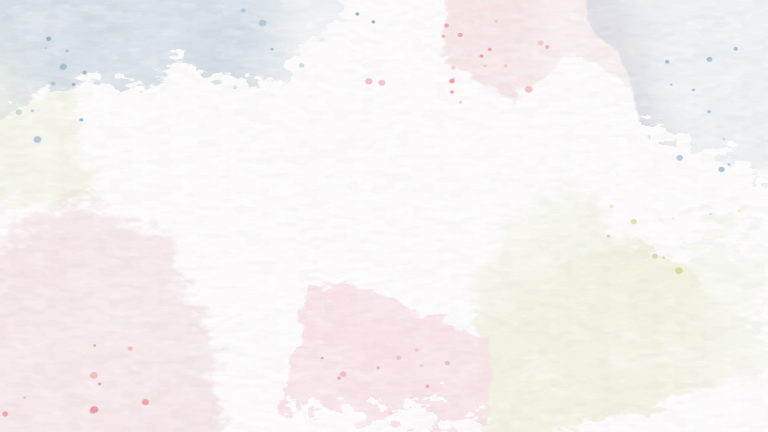
A Shadertoy shader for this background:

```glsl
// Pastel watercolour washes with ragged edges and paint splatter around white paper.

float hash(vec2 p) {
    return fract(sin(dot(p, vec2(127.1, 311.7))) * 43758.5453);
}

float noise(vec2 p) {
    vec2 i = floor(p), f = fract(p);
    f = f * f * (3.0 - 2.0 * f);
    return mix(mix(hash(i), hash(i + vec2(1, 0)), f.x),
               mix(hash(i + vec2(0, 1)), hash(i + vec2(1, 1)), f.x), f.y);
}

float fbm(vec2 p) {
    float sum = 0.0, amp = 0.53;
    for (int i = 0; i < 4; i++) {
        sum += amp * noise(p);
        p = p * 2.03 + 17.3;
        amp *= 0.5;
    }
    return sum;
}

// Signed distance to the line a-b, positive on its left side
float edge(vec2 p, vec2 a, vec2 b) {
    vec2 t = normalize(b - a), q = p - a;
    return t.x * q.y - t.y * q.x;
}

// Lays pigment where d > 0, with a wandering outline, dry-brush flecks and a soft rim
vec3 wash(vec3 base, vec3 pigment, float d, vec2 p, float ragged, float soft) {
    d += (fbm(p * 1.5) - 0.5) * 0.35 + (fbm(p * vec2(4, 7)) - 0.5) * ragged;
    float density = 0.9 + 0.4 * (fbm(p * vec2(0.9, 1.4) + 40.0) - 0.5);
    density -= 0.14 * smoothstep(0.53, 0.65, fbm(p * vec2(2.5, 6) + 23.0));
    return mix(base, pigment, smoothstep(-soft, soft, d) * density);
}

// Random droplets around a centre
vec3 splatter(vec3 base, vec3 ink, vec2 p, vec2 centre, vec2 spread, int count) {
    for (int i = 0; i < count; i++) {
        vec2 seed = centre + float(i) * 1.37;
        vec2 pos = centre + spread * (2.0 * vec2(hash(seed), hash(seed + 5.1)) - 1.0);
        float size = hash(seed + 9.7);
        float radius = 0.025 + 0.05 * size * size;
        float d = length((p - pos) * vec2(0.9, 1.05)) - radius;
        base = mix(base, ink, smoothstep(0.018, -0.018, d) * (0.3 + 0.6 * hash(seed + 3.3)));
    }
    return base;
}

void mainImage(out vec4 fragColor, in vec2 fragCoord) {
    vec2 p = fragCoord / iResolution.y * 9.0; // canvas is 16 by 9 units
    vec3 col = vec3(0.988, 0.982, 0.986);

    // Yellow, left
    float d = min(edge(p, vec2(1.9, 5.0), vec2(1.5, 7.3)), edge(p, vec2(1.5, 7.4), vec2(0, 6.7)));
    col = wash(col, vec3(0.955, 0.957, 0.91), min(d, p.y - 4.7), p, 0.8, 0.22);

    // Blue, top left
    float dip = 0.5 * exp(-5.0 * (p.x - 3.8) * (p.x - 3.8));
    d = max(edge(p, vec2(0, 6.6), vec2(1.56, 7.33)), p.y - 7.3 - dip);
    d = min(d, edge(p, vec2(5.8, 7.2), vec2(7.1, 9)));
    vec3 blue = mix(vec3(0.835, 0.868, 0.898), vec3(0.935, 0.945, 0.955), smoothstep(5.0, 6.5, p.x));
    blue = mix(blue, vec3(0.89, 0.905, 0.89), smoothstep(1.8, 0.0, p.x + 0.8 * (p.y - 6.8)));
    col = wash(col, blue, d, p, 0.8, 0.05);

    // Coral, top
    d = max(edge(p, vec2(10.7, 7.0), vec2(12, 7.95)), edge(p, vec2(12, 7.95), vec2(13.4, 7)));
    d = min(d, edge(p, vec2(9.4, 7.6), vec2(10.7, 7.0)));
    d = min(d, min(p.x - 9.28, 13.5 - p.x));
    vec3 coral = mix(vec3(0.96, 0.895, 0.893), vec3(0.97, 0.935, 0.93), smoothstep(10.7, 11.9, p.x));
    col = wash(col, coral, d, p, 0.4, 0.06);

    // Blue, top right, lavender along its left side
    d = min(edge(p, vec2(12.2, 8.5), vec2(12.95, 7.95)), p.x - 12.15);
    d = max(d, edge(p, vec2(12.95, 7.95), vec2(13.5, 6.1)));
    float foot = edge(p, vec2(13.4, 6.5), vec2(16, 5.4)) + (fbm(p * vec2(4, 7) + 8.0) - 0.5) * 1.5;
    blue = mix(vec3(0.87, 0.875, 0.9), vec3(0.925, 0.938, 0.952), smoothstep(12.8, 13.9, p.x + 0.3 * (p.y - 8.0)));
    col = wash(col, blue, min(d, foot), p, 0.06, 0.04);

    // Rose, left
    d = min(edge(p, vec2(1.67, 5.05), vec2(0, 3.9)), edge(p, vec2(3.4, 4.1), vec2(1.6, 4.95)));
    d = min(d, min(edge(p, vec2(4.6, 1.5), vec2(3.4, 4.1)), 4.55 - p.x));
    col = wash(col, vec3(0.962, 0.907, 0.91), d, p, 0.9, 0.22);

    // Green, bottom right, with a faint speckled fringe
    d = 1.1 - length((p - vec2(15.1, 2.9)) * vec2(1.0, 0.8));
    col = wash(col, vec3(0.968, 0.968, 0.945), d, p, 2.2, 0.05);
    d = max(edge(p, vec2(12.9, 4.1), vec2(12.1, 5.2)), edge(p, vec2(14.2, 3.6), vec2(12.9, 4.1)));
    d = min(d, min(edge(p, vec2(16, 1.8), vec2(14.2, 3.6)), 5.2 - p.y));
    d = min(d, min(edge(p, vec2(11.5, 5.15), vec2(10.6, 4.4)), edge(p, vec2(10.6, 4.5), vec2(9.9, 3))));
    d = min(d, min(edge(p, vec2(9.85, 3), vec2(10.15, 0)), edge(p, vec2(12.4, 0.25), vec2(16, 1.2))));
    float fade = max(smoothstep(2.6, 4.6, p.y - 0.5 * (p.x - 11.5)), smoothstep(13.8, 16.0, p.x));
    vec3 green = mix(vec3(0.942, 0.946, 0.88), vec3(0.964, 0.965, 0.935), fade);
    col = wash(col, green, d, p, 0.6, mix(0.06, 0.25, fade));

    // Pink, bottom centre
    d = min(edge(p, vec2(9.9, 2.0), vec2(7.2, 3.2)), min(3.1 - p.y, 10.15 - p.x));
    d = min(d, edge(p, vec2(6.4, 3.0), vec2(5.75, 0.3)));
    float hem = p.y - 0.4 + (fbm(p * vec2(4, 6) + 3.0) - 0.5) * 2.0;
    col = wash(col, vec3(0.97, 0.892, 0.908), min(d, hem), p, 0.3, 0.04);

    // Paper grain in short horizontal strokes
    vec2 weave = p * vec2(3.8, 10.0) + vec2(0, noise(p * 2.0));
    col -= 0.013 * smoothstep(0.54, 0.76, noise(weave));
    col += 0.010 * smoothstep(0.6, 0.8, noise(weave * 1.3 + 31.0));

    // Splatter
    vec3 blueInk = vec3(0.56, 0.68, 0.80), redInk = vec3(0.93, 0.58, 0.62), greenInk = vec3(0.80, 0.84, 0.58);
    col = splatter(col, blueInk, p, vec2(0.9, 7.0), vec2(0.9, 1.2), 11);
    col = splatter(col, blueInk, p, vec2(6.4, 8.2), vec2(1.4, 0.7), 6);
    col = splatter(col, blueInk, p, vec2(14.8, 6.5), vec2(0.9, 1.6), 10);
    col = splatter(col, redInk, p, vec2(9.4, 7.8), vec2(2.1, 1.0), 18);
    col = splatter(col, redInk, p, vec2(8.4, 1.1), vec2(1.8, 0.9), 10);
    col = splatter(col, redInk, p, vec2(2.3, 1.1), vec2(2.2, 0.9), 9);
    col = splatter(col, greenInk, p, vec2(13.6, 3.7), vec2(2.0, 1.2), 9);

    fragColor = vec4(clamp(col, 0.0, 1.0), 1.0);
}
```
